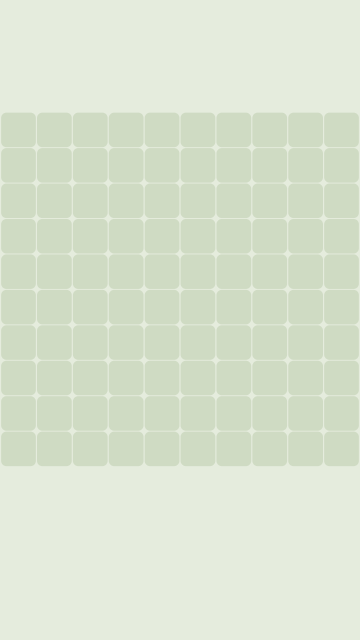
A Shadertoy shader for this pattern:

```glsl
const vec3 PALE_MINT = vec3(0.898, 0.925, 0.867);
const vec3 SAGE = vec3(0.812, 0.859, 0.765);

const vec2 TILE_COUNT = vec2(10.0);
const vec2 TILE_PITCH = vec2(0.0997, 0.09845);
const vec2 TILE_GAP = vec2(0.0032, 0.0025);
const float CORNER_RADIUS = 0.015;
const float GRID_LIFT = 0.085;

float roundedBox(vec2 p, vec2 halfSize, float radius) {
    vec2 q = abs(p) - halfSize + radius;
    return length(max(q, 0.0)) + min(max(q.x, q.y), 0.0) - radius;
}

// Offset from the centre of the nearest tile in a finite, centred grid
vec2 tileOffset(vec2 p, vec2 pitch, vec2 count) {
    vec2 cell = p / pitch + 0.5 * count;
    vec2 index = clamp(floor(cell), vec2(0.0), count - 1.0);
    return (cell - index - 0.5) * pitch;
}

float coverage(float dist, float pixel) {
    return clamp(0.5 - dist / pixel, 0.0, 1.0);
}

void mainImage(out vec4 fragColor, in vec2 fragCoord) {
    // One unit is the canvas width
    float pixel = 1.0 / iResolution.x;
    vec2 p = (fragCoord - 0.5 * iResolution.xy) * pixel;
    p.y -= GRID_LIFT;

    // Rounded tiles over the plain ground
    vec2 local = tileOffset(p, TILE_PITCH, TILE_COUNT);
    vec2 halfSize = 0.5 * (TILE_PITCH - TILE_GAP);
    float tile = coverage(roundedBox(local, halfSize, CORNER_RADIUS), pixel);

    fragColor = vec4(mix(PALE_MINT, SAGE, tile), 1.0);
}
```
